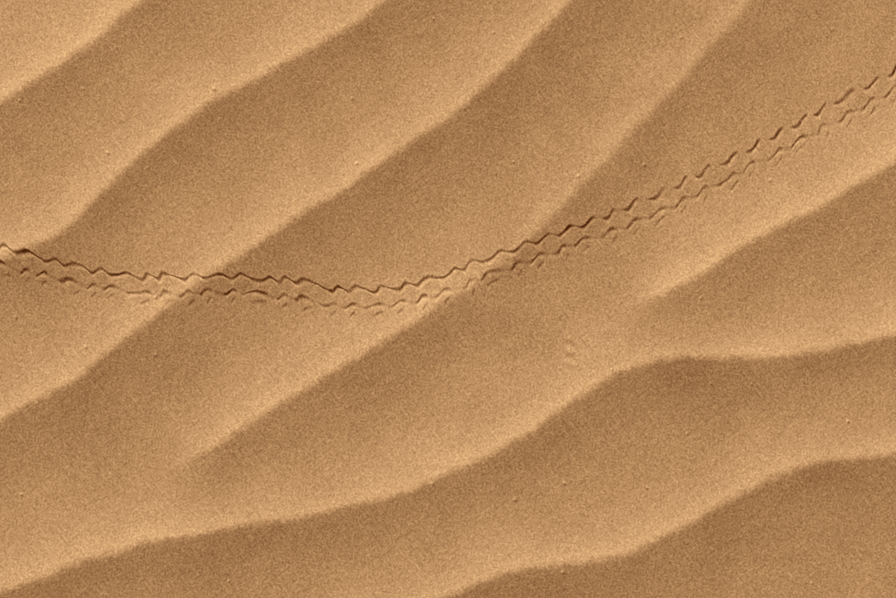
Write a WebGL 1 fragment shader that draws this texture.

```glsl
precision highp float;
// Wind-rippled sand lit from the upper left, crossed by a small animal trail.
// Each ripple is a spline crest: a bright slope above it and a shaded lee below;
// the trail is a set of wavy grooves along a spline, and gradient noise adds grain.
uniform vec2 u_resolution;

#define SHADE_COLOR vec3(0.562, 0.392, 0.243)
#define LIGHT_COLOR vec3(0.882, 0.694, 0.486)
#define LIT_GAIN 0.40
#define LIT_WIDTH 0.080
#define RIM_GAIN 0.08
#define LEE_GAIN 0.38
#define LEE_WIDTH 0.120
#define CREST_SOFT 0.010
#define GRAIN_SCALE 255.0
#define GRAIN_GAIN 0.45
#define STEP_LENGTH 0.0425
#define GROOVE_WIDTH 0.0040

vec2 hash2(vec2 p) {
  vec3 q = fract(vec3(p.xyx) * vec3(0.1031, 0.1030, 0.0973));
  q += dot(q, q.yzx + 33.33);
  return fract((q.xx + q.yz) * q.zy);
}

float corner(vec2 cell, vec2 f, vec2 o) {
  return dot(hash2(cell + o) * 2.0 - 1.0, f - o);
}

float gradientNoise(vec2 p) {
  vec2 c = floor(p), f = p - c;
  vec2 u = f * f * f * (f * (f * 6.0 - 15.0) + 10.0);
  return mix(mix(corner(c, f, vec2(0.0)), corner(c, f, vec2(1.0, 0.0)), u.x),
             mix(corner(c, f, vec2(0.0, 1.0)), corner(c, f, vec2(1.0)), u.x), u.y);
}

// Quadratic B-spline weight and its derivative
vec2 weight(float u) {
  float a = abs(u), e = max(1.5 - a, 0.0);
  return a < 0.5 ? vec2(0.75 - u * u, -2.0 * u) : vec2(0.5 * e * e, -sign(u) * e);
}

// Signed distance above a spline of eight evenly spaced heights
float above(vec2 p, float start, float gap, vec4 a, vec4 b) {
  float t = (p.x - start) / gap, tc = clamp(t, 0.5, 6.5);
  vec2 h = vec2(0.0);
  for (int i = 0; i < 4; i++) {
    float k = float(i);
    h += a[i] * weight(tc - k) + b[i] * weight(tc - k - 4.0);
  }
  float slope = h.y / gap;
  return (p.y - h.x - (t - tc) * h.y) / sqrt(1.0 + slope * slope);
}

// Tone change on both sides of a crest that fades in from fadeX
float ripple(vec2 p, float fadeX, float start, float gap, vec4 a, vec4 b) {
  float d = above(p, start, gap, a, b), up = max(d, 0.0), down = min(d, 0.0);
  float lit = LIT_GAIN * exp(-up / LIT_WIDTH) + RIM_GAIN * exp(-up / 0.022);
  float lee = -LEE_GAIN * exp(down / LEE_WIDTH) * (1.0 - 0.5 * exp(down / 0.022));
  return mix(lee, lit, smoothstep(-CREST_SOFT, CREST_SOFT, d))
       * smoothstep(fadeX - 0.03, fadeX + 0.1, p.x);
}

float stroke(float d, float w) {
  float aa = 0.6 / u_resolution.y;
  return 1.0 - smoothstep(w * 0.2 - aa, w + aa, abs(d));
}

// Dark groove with a brighter lip beneath it
float groove(float d, float width) {
  return 0.08 * stroke(d - 1.6 * width, width) - stroke(d, width)
       + 0.32 * stroke(d + 1.6 * width, width);
}

float trail(vec2 p) {
  float d = above(p, 0.0, 0.2148, vec4(0.588, 0.533, 0.543, 0.503),
                  vec4(0.586, 0.660, 0.771, 0.887));
  float rough = gradientNoise(p * 19.0), fine = gradientNoise(p * 70.0 + 3.0);
  float phase = 6.2832 * (p.x * 1.08 / STEP_LENGTH + rough * 0.6);
  float wave = sin(phase + 0.3 * sin(phase));
  float worn = 0.85 + 0.9 * gradientNoise(p * 33.0 + 7.0);
  float jitter = 0.005 * rough + 0.002 * fine;

  // Upper row: one long groove that splits into prints on the right
  float pressed = GROOVE_WIDTH * (0.85 + 0.35 * cos(phase));
  float split = mix(1.0, smoothstep(-0.9, 0.2, sin(phase + 2.0)), smoothstep(0.8, 1.1, p.x));
  float tone = groove(d - 0.0042 * wave - jitter, pressed) * worn * split;

  // Lower row: shallower and thinner, with weak gaps between the steps
  float low = sin(phase + 1.3 + 0.4 * sin(phase + 1.3));
  float gaps = 0.25 + 0.75 * smoothstep(-0.7, 0.4, sin(phase + 2.4) + fine);
  tone += groove(d + 0.0275 - 0.0038 * low - jitter, GROOVE_WIDTH * (0.7 + 0.3 * gaps))
        * gaps * worn * 0.85;

  // Toe dimples under the prints
  float dash = smoothstep(0.45, 0.95, sin(phase + 1.2));
  tone += groove(d + 0.043 - 0.004 * wave - jitter, GROOVE_WIDTH) * dash * worn * 0.5;
  float band = smoothstep(0.034, 0.012, abs(d + 0.017));
  return tone + band * (0.22 * fine - 0.02);
}

// Sparse grains, each with a bright cap and a small shadow
float pebbles(vec2 p) {
  vec2 g = p * 9.0, c = floor(g), r = hash2(c + 4.0);
  vec2 q = (g - c - 0.2 - 0.6 * hash2(c + 19.0)) / 9.0;
  float size = 0.002 + 0.002 * r.y;
  float spot = 0.5 * stroke(length(q), size) - 0.5 * stroke(length(q - vec2(0.002, -0.004)), size);
  return spot * step(0.76, r.x);
}

void main() {
  vec2 p = gl_FragCoord.xy / u_resolution.y;
  mat2 turn = mat2(0.8, -0.6, 0.6, 0.8);
  vec2 s = p + 0.009 * vec2(gradientNoise(p * 13.0), gradientNoise(p * 13.0 + 50.0));
  s.y += 0.006 * gradientNoise(turn * p * 55.0) + 0.006 * gradientNoise(turn * p * 150.0);

  // Ripple crests from upper left to lower right; the fourth flattens past the trail
  float tone = 0.525, worn = mix(1.0, 0.65, smoothstep(0.68, 0.84, s.x));
  tone += ripple(s, -1.0, 0.0, 0.039, vec4(0.828, 0.852, 0.879, 0.906), vec4(0.932, 0.965, 1.0, 1.03));
  tone += ripple(s, -1.0, 0.0, 0.0977, vec4(0.566, 0.604, 0.707, 0.791), vec4(0.852, 0.902, 0.957, 1.027));
  tone += ripple(s, -1.0, 0.0, 0.1367, vec4(0.297, 0.371, 0.488, 0.582), vec4(0.668, 0.760, 0.855, 1.004));
  tone += worn * ripple(s, 0.29, 0.293, 0.1367, vec4(0.217, 0.301, 0.385, 0.469), vec4(0.555, 0.695, 0.840, 0.992));
  tone += ripple(s, -1.0, 0.0, 0.2148, vec4(0.010, 0.092, 0.121, 0.164), vec4(0.258, 0.412, 0.396, 0.445));
  tone += ripple(s, 1.04, 1.035, 0.0684, vec4(0.479, 0.506, 0.541, 0.586), vec4(0.625, 0.656, 0.699, 0.744));
  tone += ripple(s, -1.0, 0.742, 0.109, vec4(0.0, 0.043, 0.059, 0.078), vec4(0.135, 0.207, 0.234, 0.238));

  // Trail, short scuff and pebbles
  tone += trail(p) + pebbles(p);
  vec2 scuff = p - vec2(0.953, 0.412);
  float dent = sin(scuff.y * 300.0 + 90.0 * scuff.x) * smoothstep(0.012, 0.004, abs(scuff.x));
  tone += 0.2 * dent * smoothstep(0.036, 0.02, abs(scuff.y));

  // Soft drifts and fine grain
  vec2 q = turn * p;
  tone += 0.12 * gradientNoise(q * vec2(9.0, 13.0)) + 0.10 * gradientNoise(q * vec2(30.0, 45.0));
  tone += GRAIN_GAIN * (gradientNoise(q * GRAIN_SCALE) + 0.5 * gradientNoise(q.yx * GRAIN_SCALE * 0.47 + 31.0));
  gl_FragColor = vec4(mix(SHADE_COLOR, LIGHT_COLOR, clamp(tone, -0.9, 1.25)), 1.0);
}
```
